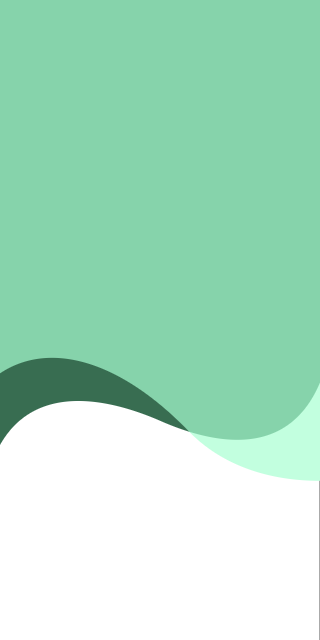
A WebGL 2 fragment shader for this background:

```glsl
#version 300 es
precision highp float;
// Flat green backdrop over a white floor, divided by two crossing waves.
// Each wave is a pair of cubic Bezier arcs solved for height at a given x;
// the gap between them is dark on the left and pale mint on the right.

uniform vec2 u_resolution;
out vec4 fragColor;

vec2 bezier(vec2 a, vec2 b, vec2 c, vec2 d, float t) {
    float s = 1.0 - t;
    return s * s * s * a + 3.0 * s * s * t * b + 3.0 * s * t * t * c + t * t * t * d;
}

vec2 bezierTangent(vec2 a, vec2 b, vec2 c, vec2 d, float t) {
    float s = 1.0 - t;
    return 3.0 * (s * s * (b - a) + 2.0 * s * t * (c - b) + t * t * (d - c));
}

// Approximate signed distance to an arc, positive below it.
float depthBelow(vec2 p, vec2 a, vec2 b, vec2 c, vec2 d) {
    float low = 0.0, high = 1.0;
    for (int i = 0; i < 20; i++) {
        float mid = 0.5 * (low + high);
        if (bezier(a, b, c, d, mid).x < p.x) low = mid;
        else high = mid;
    }
    float t = 0.5 * (low + high);
    vec2 tangent = normalize(bezierTangent(a, b, c, d, t));
    return (bezier(a, b, c, d, t).y - p.y) * tangent.x;
}

// Wave that starts high on the left and levels out on the right.
float fallingWave(vec2 p) {
    vec2 joint = vec2(0.5911, 0.651);
    if (p.x < joint.x)
        return depthBelow(p, vec2(0.0, 0.8333), vec2(0.1563, 0.9375), vec2(0.3776, 0.8724), joint);
    return depthBelow(p, joint, vec2(0.6823, 0.5573), vec2(0.8203, 0.4974), vec2(1.0, 0.4974));
}

// Wave that crests on the left, dips, then climbs the right edge.
float risingWave(vec2 p) {
    vec2 joint = vec2(0.4948, 0.6875);
    if (p.x < joint.x)
        return depthBelow(p, vec2(0.0, 0.6094), vec2(0.1042, 0.7943), vec2(0.3177, 0.763), joint);
    return depthBelow(p, joint, vec2(0.6641, 0.612), vec2(0.8984, 0.5625), vec2(1.0, 0.8047));
}

float coverage(float signedDistance) {
    return clamp(signedDistance * u_resolution.x + 0.5, 0.0, 1.0);
}

void main() {
    // Canvas is one unit wide and two units tall.
    vec2 p = gl_FragCoord.xy / u_resolution * vec2(1.0, 2.0);
    float belowFalling = coverage(fallingWave(p));
    float belowRising = coverage(risingWave(p));

    vec3 green = vec3(0.525, 0.827, 0.671);
    vec3 forest = vec3(0.22, 0.427, 0.318);
    vec3 mint = vec3(0.76, 1.0, 0.875);

    // Thin grey rim on the right side of the white floor.
    vec3 floorColor = mix(vec3(1.0), vec3(0.6), coverage(p.x - 0.9974));

    vec3 upper = mix(green, forest, belowFalling);
    vec3 lower = mix(mint, floorColor, belowFalling);
    fragColor = vec4(mix(upper, lower, belowRising), 1.0);
}
```
